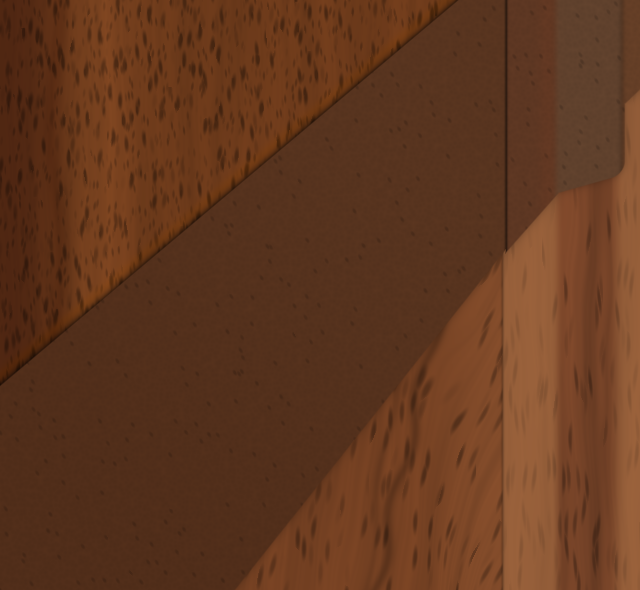
Give the GLSL for this texture, as a WebGL 1 fragment shader.

```glsl
precision highp float;
// Brown paper strip with a folded flap lying diagonally across wooden planks.
uniform vec2 u_resolution;

vec2 hash2(vec2 p) {
  vec2 k = vec2(dot(p, vec2(127.1, 311.7)), dot(p, vec2(269.5, 183.3)));
  return fract(sin(k) * 43758.55);
}

// Cellular noise: x is the distance to the nearest point, y its random value.
vec2 cell(vec2 p) {
  vec2 base = floor(p);
  vec2 best = vec2(9.0, 0.0);
  for (int j = -1; j <= 1; j++) {
    for (int i = -1; i <= 1; i++) {
      vec2 id = base + vec2(float(i), float(j));
      vec2 h = hash2(id);
      float d = length(id + h - p);
      if (d < best.x) best = vec2(d, hash2(id + 37.0).x);
    }
  }
  return best;
}

// Long vertical fibres from layered, gently bent sines, about -1 to 1.
float fibres(vec2 p) {
  float x = p.x + 0.006 * sin(p.y * 9.0 + p.x * 21.0) + 0.002 * sin(p.y * 31.0 + p.x * 60.0);
  float sum = 0.0, amp = 0.4, freq = 47.0;
  for (int i = 0; i < 5; i++) {
    sum += amp * sin(x * freq + 2.0 * sin(x * freq * 0.37 + p.y * 3.0) + float(i) * 1.9);
    freq *= 1.83;
    amp *= 0.75;
  }
  return sum;
}

// Short dark dashes along the grain.
float pores(vec2 p, vec2 density) {
  p.x += 0.003 * sin(p.y * 40.0 + p.x * 30.0);
  vec2 c = cell(p * density);
  return (1.0 - smoothstep(0.08, 0.42, c.x)) * smoothstep(0.25, 0.9, c.y);
}

float ridge(float x, float width) {
  return exp(-x * x / (width * width));
}

vec3 upperWood(vec2 p) {
  vec3 col = mix(vec3(0.31, 0.15, 0.07), vec3(0.43, 0.23, 0.105), smoothstep(0.02, 0.15, p.x));
  col += vec3(0.05, 0.032, 0.018) * ridge(p.x - 0.17, 0.05);
  col -= vec3(0.05, 0.035, 0.02) * ridge(p.x - 0.095 - 0.008 * sin(p.y * 14.0), 0.014);
  col *= 1.0 + 0.065 * fibres(p);
  float dashes = pores(p, vec2(75.0, 21.0)) + 0.6 * pores(p + 4.0, vec2(130.0, 38.0));
  return col * (1.0 - 0.36 * min(dashes, 1.0));
}

vec3 lowerWood(vec2 p, float px) {
  float right = smoothstep(-px, px, p.x - 0.852);
  // Left plank: leaning grain with a wandering dark vein.
  vec2 q = vec2(p.x - (0.12 + 0.3 * smoothstep(0.7, 0.82, p.x)) * (p.y - 0.2), p.y);
  vec3 left = mix(vec3(0.46, 0.255, 0.135), vec3(0.51, 0.295, 0.165), smoothstep(0.68, 0.85, p.x));
  left *= 1.0 + 0.065 * fibres(q + 3.0);
  float vein = ridge(p.x - 0.635 - 0.23 * p.y - 0.01 * sin(p.y * 32.0), 0.009);
  vein += 0.6 * ridge(p.x - 0.62 - 0.14 * p.y - 0.006 * sin(p.y * 25.0), 0.007);
  left *= 1.0 - 0.22 * vein;
  left *= 1.0 - 0.32 * pores(q, vec2(65.0, 15.0));
  // Right boards: pale, dark, pale.
  float dark = smoothstep(0.935, 0.955, p.x) * (1.0 - smoothstep(1.03, 1.06, p.x));
  vec3 boards = mix(vec3(0.585, 0.37, 0.225), vec3(0.475, 0.27, 0.16), dark);
  boards *= 1.0 + (0.035 + 0.05 * dark) * fibres(p + 7.0);
  boards *= 1.0 - 0.12 * dark * ridge(p.x - 1.008 - 0.006 * sin(p.y * 11.0), 0.012);
  boards *= 1.0 - (0.12 + 0.16 * dark) * pores(p, vec2(85.0, 12.0));
  vec3 col = mix(left, boards, right);
  return col * (1.0 - 0.22 * ridge(p.x - 0.852, 0.0025));
}

void main() {
  vec2 p = gl_FragCoord.xy / u_resolution.y;
  float px = 1.0 / u_resolution.y;

  // Signed distances, positive inside the named side.
  float above = (p.y - 0.346 - 0.842 * p.x) / 1.307;
  float overLow = (p.y - 1.257 * (p.x - 0.398)) / 1.606;
  float slant = (p.y - 0.576 - 1.13 * (p.x - 0.861)) / 1.51;
  float shelf = (p.y - 0.673 - 0.28 * (p.x - 0.946)) / 1.04;
  vec2 corner = max(0.022 - vec2(1.059 - p.x, shelf), 0.0);
  float rounded = min(0.022 - length(corner), 1.059 - p.x);
  float flap = min(max(min(slant, 1.059 - p.x), rounded), p.x - 0.857);
  float tail = min((p.y - 0.824 - 0.95 * (p.x - 1.059)) / 1.38, p.x - 1.055);
  float strip = min(overLow, 0.858 - p.x);
  float paperEdge = max(max(strip, flap), tail);

  // Paper tones: strip, inner flap, greyer flap, far tail.
  vec3 paper = mix(vec3(0.315, 0.178, 0.1), vec3(0.345, 0.205, 0.122), smoothstep(0.2, 1.6, p.x + p.y));
  vec3 fold = mix(vec3(0.365, 0.215, 0.135), vec3(0.375, 0.255, 0.175), smoothstep(0.935, 0.95, p.x));
  fold += vec3(0.02, 0.004, 0.0) * ridge(p.x - 0.928, 0.015);
  paper = mix(paper, fold, smoothstep(-px, px, p.x - 0.858));
  paper = mix(paper, vec3(0.395, 0.245, 0.15), smoothstep(1.048, 1.06, p.x));
  paper *= 1.0 - 0.5 * ridge(p.x - 0.858, 0.0025) * step(0.57, p.y);
  paper *= 1.0 - 0.14 * ridge(p.x - 1.054, 0.005);

  // Fine pulp mottling and sparse flecks.
  float pulp = cell(p * 130.0).x + 0.6 * cell(p * 61.0 + 9.0).x - 0.75;
  vec2 fleck = cell(vec2(p.x + p.y * 0.4, p.y) * vec2(55.0, 38.0));
  paper *= 1.0 + 0.055 * pulp;
  paper *= 1.0 - 0.15 * (1.0 - smoothstep(0.05, 0.25, fleck.x)) * step(0.8, fleck.y);

  // Lower planks with a faint contact shadow, then the paper.
  vec3 col = lowerWood(p, px);
  col *= 1.0 - 0.15 * exp(min(paperEdge, 0.0) * 160.0);
  col = mix(col, paper, smoothstep(-px, px, paperEdge));

  // Upper wood, warm near the strip and dark right at its edge.
  vec3 top = upperWood(p);
  top += vec3(0.03, 0.008, -0.025) * ridge(above - 0.012, 0.01);
  top *= 1.0 - 0.6 * exp(-max(above, 0.0) * 190.0);
  col = mix(col, top, smoothstep(-px, px, above));

  gl_FragColor = vec4(col, 1.0);
}
```
